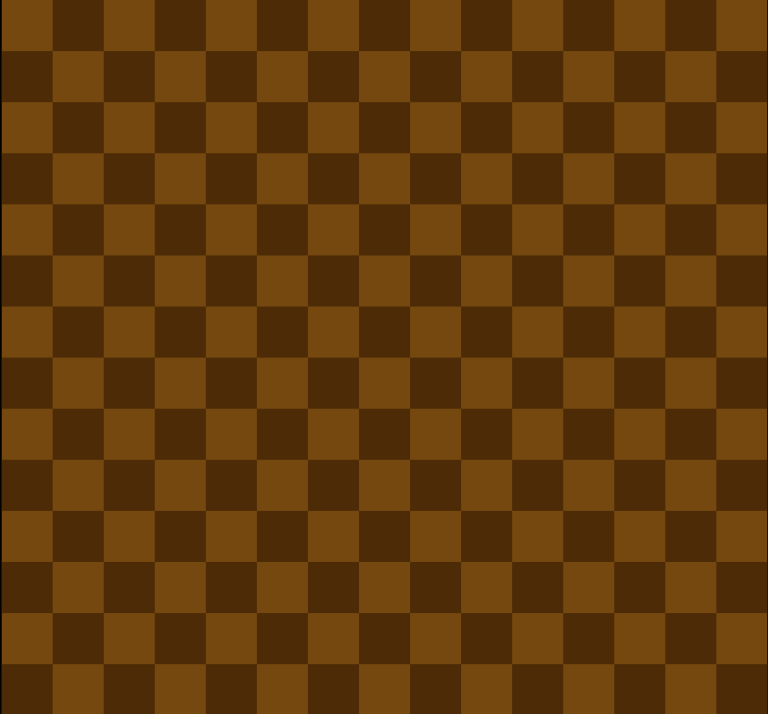
Write a Shadertoy shader that draws this pattern.

```glsl
// Signed alternation along each axis: +1 in even cells, -1 in odd ones
vec2 alternate(vec2 cell, vec2 pixel) {
    vec2 edgeDistance = 0.5 - abs(mod(cell + 0.5, 2.0) - 1.0);
    return clamp(2.0 * edgeDistance / pixel, -1.0, 1.0);
}

void mainImage(out vec4 fragColor, in vec2 fragCoord) {
    vec2 uv = fragCoord / iResolution.xy;
    float left = 1.1 / 512.0;
    float right = 511.6 / 512.0;

    // Fifteen columns between the margins; the last of fourteen rows is cropped
    vec2 scale = vec2(15.0 / (right - left), 476.0 / 34.06);
    vec2 cell = vec2(uv.x - left, 1.0 - uv.y) * scale;
    cell.y = max(cell.y, 0.5);

    // Checkerboard of two browns
    vec2 parity = alternate(cell, scale / iResolution.xy);
    vec3 darkBrown = vec3(0.302, 0.169, 0.024);
    vec3 lightBrown = vec3(0.454, 0.281, 0.055);
    float light = 0.5 + 0.5 * parity.x * parity.y;
    vec3 color = mix(darkBrown, lightBrown, light);

    // Thin black margins at the left and right
    float inset = min(uv.x - left, right - uv.x);
    color *= clamp(inset * iResolution.x + 0.5, 0.0, 1.0);

    fragColor = vec4(color, 1.0);
}
```
